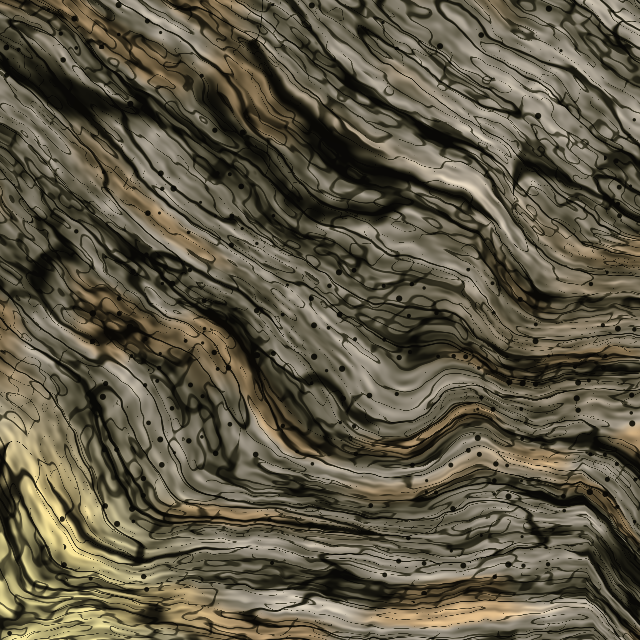
Write a three.js fragment shader that draws this texture.

```glsl
varying vec2 vUv;

#define RIDGES 15.0
#define GROOVES 9.0
#define CRACKS 24.0
#define SPLITS 62.0
#define FIBRES 125.0
#define PIT_CELLS 46.0
#define PIT_SHARE 0.22
#define BASE_LIGHT 0.46
#define OCHRE vec3(1.22, 0.92, 0.52)
#define LICHEN vec3(1.08, 1.02, 0.66)

float hash(vec2 p) {
  return fract(sin(dot(p, vec2(127.1, 311.7))) * 43758.5453);
}

float noise(vec2 p) {
  vec2 i = floor(p), f = fract(p);
  f = f * f * (3.0 - 2.0 * f);
  return mix(mix(hash(i), hash(i + vec2(1.0, 0.0)), f.x),
             mix(hash(i + vec2(0.0, 1.0)), hash(i + 1.0), f.x), f.y);
}

vec2 wobble(vec2 p) {
  return vec2(noise(p), noise(p + 37.3)) - 0.5;
}

float smoothMin(float a, float b, float k) {
  float h = max(k - abs(a - b), 0.0) / k;
  return min(a, b) - h * h * k * 0.25;
}

float blob(vec2 p, vec2 centre, vec2 size) {
  vec2 d = (p - centre) / size;
  return exp(-dot(d, d));
}

// Height across the grain: its level lines are the wood fibres
float grainLevel(vec2 p) {
  float slope = p.y + 0.75 * p.x;
  float steep = slope + 0.6 * (0.37 + 0.15 * p.x - p.y);
  float level = 1.9 * p.y + 0.18;
  float s = smoothMin(-smoothMin(-slope, -steep, 0.05), level, 0.07);
  s -= 0.10 * blob(p, vec2(0.73, 0.42), vec2(0.07, 0.22));
  s += 1.8 * max(p.x - 0.92, 0.0) * smoothstep(0.36, 0.16, p.y);
  return s;
}

// 0 inside a dark line, 1 outside
float crack(vec2 g, float width) {
  return smoothstep(0.25 * width, width + 0.001, abs(noise(g) - 0.5));
}

// Round worm holes, gathered in clusters
float pits(vec2 p) {
  vec2 cell = floor(p * PIT_CELLS);
  vec2 centre = 0.3 + 0.4 * vec2(hash(cell + 3.1), hash(cell + 8.7));
  float radius = 0.09 + 0.12 * hash(cell + 5.3);
  float present = step(hash(cell), PIT_SHARE * smoothstep(0.4, 0.75, noise(p * 6.0 + 4.0)));
  return present * smoothstep(radius + 0.06, radius - 0.03, length(fract(p * PIT_CELLS) - centre));
}

// Long dark hollow beside the knot
float hollow(vec2 p) {
  vec2 a = vec2(0.35, 0.84), b = vec2(0.60, 0.665);
  float h = clamp(dot(p - a, b - a) / dot(b - a, b - a), 0.0, 1.0);
  float sag = 0.022 * sin(3.1416 * h);
  float d = length(p - mix(a, b, h) + vec2(sag));
  return smoothstep(0.035, 0.008, d + 0.012 * noise(p * 60.0));
}

void main() {
  // Bend the plane, then take coordinates along and across the grain
  vec2 p = vUv + 0.055 * wobble(vUv * 4.0) + 0.02 * wobble(vUv * 12.0);
  p += 0.006 * wobble(vUv * 34.0) + 0.003 * wobble(vUv * 80.0);
  float s = grainLevel(p);
  float t = 0.8 * p.x - 0.6 * p.y;

  // Ridges lit from above
  vec2 ridge = vec2(t * 2.6, s * RIDGES);
  float relief = noise(ridge) - noise(ridge + vec2(0.0, 0.55));
  float shade = smoothstep(0.15, -0.3, relief);

  // Fibres and mottling
  float v = BASE_LIGHT + 0.34 * relief;
  v += 0.22 * (noise(vec2(t * 9.0, s * 48.0)) - 0.5);
  v += 0.30 * (noise(vec2(t * 26.0, s * FIBRES)) - 0.5);
  v += 0.20 * (noise(vec2(t * 60.0, s * 95.0) + 9.0) - 0.5);
  v += 0.16 * (noise(vUv * 5.0 + 2.0) - 0.5);

  // Regional light
  float glow = smoothstep(0.48, 0.12, length(vUv * vec2(1.15, 1.0)));
  float silver = blob(vUv, vec2(0.76, 0.80), vec2(0.22, 0.20));
  v = v * (1.0 + 0.42 * glow) + 0.06 * silver;

  // Grooves, cracks and short splits, broken along their length
  float gap = smoothstep(0.25, 0.75, noise(vec2(t * 7.0, s * 11.0) + 21.0));
  float groove = crack(vec2(t * 1.8, s * GROOVES) + 5.0, 0.065 * gap);
  float line = crack(vec2(t * 4.5, s * CRACKS) + 13.0, 0.09 * (0.35 + gap * shade));
  float split = crack(vec2(t * 15.0, s * SPLITS) + 29.0, 0.11 * (0.3 + 0.7 * shade));
  float squiggle = crack(vec2(t * 42.0, s * 78.0) + 41.0, 0.16 * shade);
  v *= mix(0.14, 1.0, groove) * mix(0.18, 1.0, line);
  v *= mix(0.35, 1.0, split) * mix(0.4, 1.0, squiggle);
  v *= (1.0 - 0.85 * hollow(p)) * (1.0 - 0.85 * pits(vUv));
  v = clamp(v, 0.035, 0.9);

  // Weathered wood colours with ochre stains and yellow lichen
  vec3 wood = v * vec3(1.0, 0.95, mix(0.62, 0.86, smoothstep(0.05, 0.65, v)));
  float stain = smoothstep(0.56, 0.82, noise(vec2(t * 6.0, s * 14.0) + 53.0));
  stain += 0.7 * blob(vUv, vec2(0.88, 0.50), vec2(0.16, 0.13)) * noise(vec2(t * 9.0, s * 30.0));
  wood = mix(wood, v * OCHRE, 0.5 * min(stain, 1.0) * (1.0 - silver));
  wood = mix(wood, v * LICHEN, 0.85 * glow);
  gl_FragColor = vec4(wood, 1.0);
}
```
